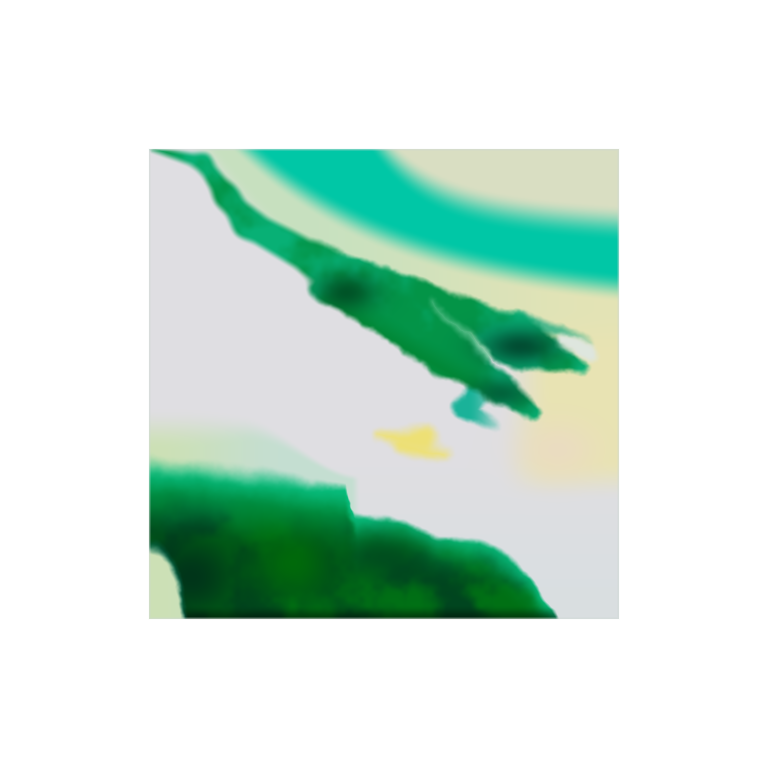
This background is drawn by a three.js fragment shader. Its source:

```glsl
varying vec2 vUv;

float hash(vec2 p) {
  return fract(sin(dot(p, vec2(127.1, 311.7))) * 43758.5);
}

float noise(vec2 p) {
  vec2 i = floor(p), f = fract(p), e = vec2(1, 0);
  f = f * f * (3. - 2. * f);
  return mix(mix(hash(i), hash(i + e), f.x), mix(hash(i + e.yx), hash(i + 1.), f.x), f.y);
}

float fbm(vec2 p) {
  float sum = 0., amp = .5;
  for (int i = 0; i < 4; i++) {
    sum += amp * noise(p);
    p = p * 2.03 + 7.1;
    amp *= .5;
  }
  return sum;
}

// Ragged displacement for ink edges
vec2 ragged(vec2 p, float amount) {
  return p + amount * (vec2(fbm(p * 20.), fbm(p * 20. + 40.)) - .47);
}

// Distance to a capsule whose radius runs from ra to rb
float taper(vec2 p, vec2 a, vec2 b, float ra, float rb) {
  vec2 ab = b - a;
  float t = clamp(dot(p - a, ab) / dot(ab, ab), 0., 1.);
  return length(p - a - ab * t) - mix(ra, rb, t);
}

float join(float a, float b) {
  float h = max(1. - abs(a - b) / .02, 0.);
  return min(a, b) - h * h * .005;
}

// Strength of a soft round stain
float stain(vec2 p, vec2 center, vec2 size) {
  vec2 d = (p - center) / size;
  return .9 * exp(-dot(d, d));
}

float inside(float d, float soft) {
  return 1. - smoothstep(-soft, soft, d);
}

// Cream wash and teal band in the upper right
vec3 upperWash(vec3 col, vec2 p) {
  float creamLine = .53 + .47 * exp(-3.05 * (p.x - .13));
  vec3 cream = mix(vec3(.78, .88, .75), vec3(.89, .89, .71), smoothstep(.3, 1., p.x));
  col = mix(col, cream, smoothstep(-.07, .03, p.y - creamLine));
  float pool = smoothstep(.74, .86, p.x) * smoothstep(.25, .34, p.y) * inside(p.y - .61, .05);
  col = mix(col, vec3(.91, .89, .7), pool);
  col = mix(col, vec3(.92, .86, .76), stain(p, vec2(.87, .36), vec2(.08, .06)));
  float low = .66 + .34 * exp(-2.74 * (p.x - .2));
  float high = .88 - .05 * p.x + .145 * exp(-8.5 * (p.x - .49));
  col = mix(col, vec3(0, .78, .65), smoothstep(-.025, .04, p.y - low));
  return mix(col, vec3(.85, .87, .76), smoothstep(-.03, .05, p.y - high));
}

// Green streak that splits into two ragged lobes
vec3 streak(vec3 col, vec2 p, float cloud) {
  vec2 q = ragged(p, .028 * smoothstep(.3, .42, p.x));
  float stem = taper(q, vec2(.01, 1), vec2(.115, .972), .004, .014);
  stem = join(stem, taper(q, vec2(.115, .972), vec2(.165, .9), .014, .022));
  stem = join(stem, taper(q, vec2(.165, .9), vec2(.21, .842), .022, .028));
  stem = join(stem, taper(q, vec2(.21, .842), vec2(.36, .76), .028, .035));
  float body = taper(q, vec2(.4, .712), vec2(.534, .657), .05, .062);
  body = join(body, taper(q, vec2(.36, .76), vec2(.53, .68), .034, .055));
  body = join(body, taper(q, vec2(.355, .7), vec2(.42, .69), .012, .04));
  float left = taper(q, vec2(.534, .645), vec2(.64, .567), .06, .053);
  left = join(left, taper(q, vec2(.64, .567), vec2(.747, .487), .053, .029));
  left = join(left, taper(q, vec2(.747, .487), vec2(.815, .442), .029, .015));
  float right = taper(q, vec2(.534, .68), vec2(.672, .645), .05, .034);
  right = join(right, taper(q, vec2(.672, .645), vec2(.78, .592), .034, .053));
  right = join(right, taper(q, vec2(.78, .592), vec2(.92, .534), .053, .013));

  // Teal hook and faint tip
  float hook = min(taper(q, vec2(.7, .48), vec2(.675, .445), .025, .022),
                   taper(q, vec2(.675, .445), vec2(.735, .41), .022, .008));
  col = mix(col, vec3(.1, .7, .6), inside(hook, .009) * (1. - .7 * smoothstep(.68, .75, p.x)));
  float tip = taper(q, vec2(.8, .632), vec2(.94, .588), .016, .005);
  col = mix(col, vec3(.3, .72, .55), inside(tip, .01) * (1. - .6 * smoothstep(.86, .96, p.x)));

  vec3 ink = mix(vec3(.01, .58, .28), vec3(.03, .69, .46), smoothstep(.35, .65, cloud));
  ink = mix(ink, vec3(0, .5, .17), .7 * inside(taper(p, vec2(.4, .66), vec2(.7, .49), .015, .015), .03));
  ink = mix(ink, vec3(0, .3, .14), stain(p, vec2(.42, .695), vec2(.065, .04)));
  ink = mix(ink, vec3(0, .26, .17), stain(p, vec2(.79, .58), vec2(.085, .04)));
  ink = mix(ink, vec3(0, .36, .21), stain(p, vec2(.75, .48), vec2(.07, .035)));
  col = mix(col, ink, inside(join(join(stem, body), min(left, right)), .009));

  // Pale slit and clear gap
  float slit = taper(q, vec2(.6, .675), vec2(.72, .56), .002, .009);
  col = mix(col, vec3(.45, .8, .62), .75 * inside(slit, .012));
  float gap = taper(q, vec2(.88, .588), vec2(.935, .568), .012, .017);
  return mix(col, vec3(.87, .9, .87), inside(gap, .01));
}

// Dark pool along the bottom with a pale wash above
vec3 lowerPool(vec3 col, vec2 p, float cloud) {
  float washTop = .405 - .105 * smoothstep(.2, .45, p.x);
  vec3 wash = mix(vec3(.8, .88, .71), vec3(.77, .87, .82), smoothstep(0., .3, p.x));
  float washSoft = mix(.045, .008, smoothstep(.05, .4, p.x));
  col = mix(col, wash, inside(p.y - washTop, washSoft) * inside(p.x - .44, .01));

  vec2 q = ragged(p, .022);
  float bend = max(q.x - .7, 0.);
  float top = .328 - .11 * q.x - .06 * smoothstep(.418, .443, q.x)
            - .03 * smoothstep(.53, .62, q.x) - 5. * bend * bend;
  float depth = top - q.y;
  float soft = mix(.028, .009, smoothstep(.2, .45, p.x));
  float bay = length((q + vec2(.01, 0)) / vec2(.08, .15)) - 1.;

  vec3 ink = mix(vec3(.03, .74, .49), vec3(0, .57, .27), smoothstep(0., .07, depth));
  vec3 dark = mix(vec3(0, .27, .12), vec3(0, .44, .08), smoothstep(.3, .6, cloud));
  ink = mix(ink, dark, smoothstep(.04, .16, depth + .06 * smoothstep(.4, .5, p.x)));
  ink = mix(ink, vec3(0, .18, .1), stain(p, vec2(.09), vec2(.12, .1)));
  ink = mix(ink, vec3(0, .43, .03), stain(p, vec2(.31, .12), vec2(.09, .08)));
  ink = mix(ink, vec3(0, .29, .12), stain(p, vec2(.5, .13), vec2(.1, .05)));
  ink *= .55 + .45 * smoothstep(0., .03, p.y);
  ink = mix(ink, vec3(.05, .55, .48), .6 * inside(bay - .08, .1));
  return mix(col, ink, smoothstep(-soft, soft, depth) * smoothstep(-.06, .1, bay));
}

void main() {
  vec2 p = (vUv - .194) / .612;
  float cloud = fbm(p * 9. + 3.);
  vec3 col = mix(vec3(.85, .87, .88), vec3(.875, .87, .885), smoothstep(0., .4, p.y));
  col = lowerPool(streak(upperWash(col, p), p, cloud), p, cloud);

  // Yellow drop
  vec2 q = ragged(p, .025);
  float drop = join(taper(q, vec2(.49, .388), vec2(.59, .385), .006, .024),
                    taper(q, vec2(.54, .372), vec2(.63, .353), .016, .008));
  col = mix(col, vec3(.93, .88, .46), inside(drop, .016));

  // Thin rim and white page
  vec2 away = abs(p - .5);
  float edge = max(away.x, away.y) - .5;
  col = mix(col, vec3(.8, .84, .82), .5 * smoothstep(-.005, -.001, edge));
  gl_FragColor = vec4(mix(col, vec3(1), smoothstep(-.0015, .0015, edge)), 1.);
}
```
